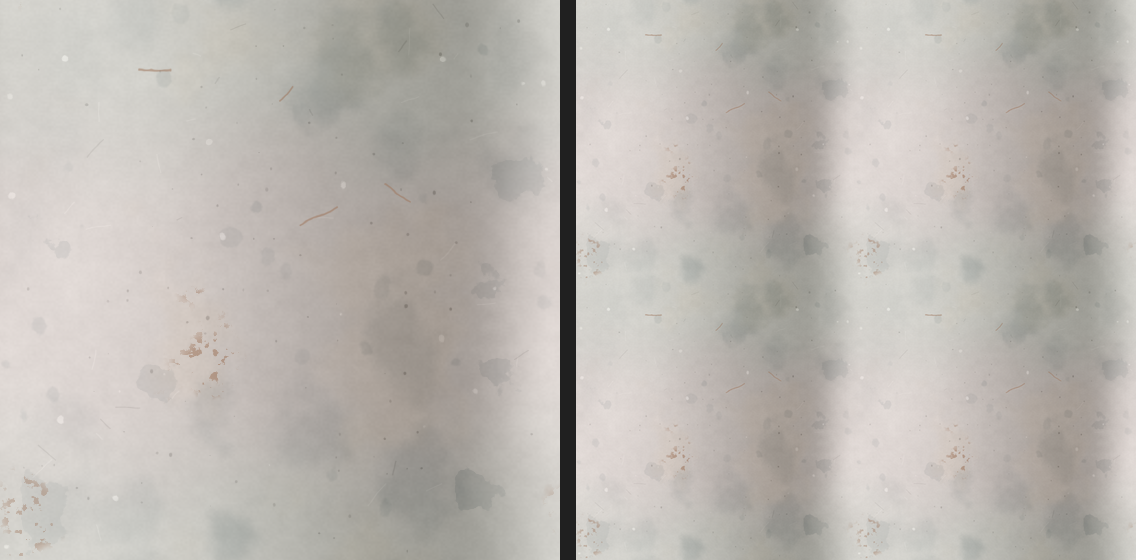
Left, the tile; right, the same tile 2 across and 2 down.
This texture is drawn by a WebGL 2 fragment shader. Its source:

```glsl
#version 300 es
precision highp float;

uniform vec2 u_resolution;
out vec4 fragColor;

#define LIGHT_PLASTER vec3(0.862, 0.832, 0.818)
#define DARK_PLASTER vec3(0.650, 0.622, 0.602)
#define COOL_TINT vec3(-0.022, 0.004, -0.004)
#define STAIN_SHADE vec3(0.100, 0.083, 0.076)
#define RUST vec3(0.62, 0.46, 0.36)
#define SHADOW_X 0.81
#define CLOUDING 0.055
#define GRAIN 0.030
#define SOFT_STAINS 0.80
#define CRISP_STAINS 0.65

const float TAU = 6.2831853;

float hash(vec2 p) {
    return fract(sin(dot(p, vec2(127.1, 311.7))) * 43758.5453);
}

// Value noise that wraps after a whole number of cells on each axis
float noise(vec2 uv, vec2 period) {
    vec2 p = uv * period;
    vec2 i = floor(p), f = fract(p);
    f = f * f * (3.0 - 2.0 * f);
    vec2 a = mod(i, period), b = mod(i + 1.0, period);
    vec2 salt = period * 0.37;
    return mix(mix(hash(a + salt), hash(vec2(b.x, a.y) + salt), f.x),
               mix(hash(vec2(a.x, b.y) + salt), hash(b + salt), f.x), f.y);
}

float fbm(vec2 uv, vec2 period) {
    float sum = 0.0, amplitude = 0.5;
    for (int octave = 0; octave < 5; octave++) {
        sum += amplitude * noise(uv, period);
        period *= 2.0;
        amplitude *= 0.5;
    }
    return sum / 0.96875;
}

// Scattered round spots; radius, blur and warp are in cell units
float spots(vec2 uv, float count, float density, float radius, float blur, float warp, float seed) {
    vec2 p = uv * count, cell = floor(p);
    float cover = 0.0;
    for (int y = -1; y <= 1; y++)
    for (int x = -1; x <= 1; x++) {
        vec2 c = cell + vec2(x, y);
        vec2 id = mod(c, count) + seed;
        vec2 center = c + 0.2 + 0.6 * vec2(hash(id + 3.1), hash(id + 7.7));
        float size = radius * mix(0.45, 1.0, hash(id + 11.3));
        vec2 offset = (p - center) * vec2(1.0, mix(0.7, 1.2, hash(id + 17.9)));
        float d = length(offset) + warp;
        float present = step(hash(id), density) * mix(0.5, 1.0, hash(id + 23.3));
        cover = max(cover, present * (1.0 - smoothstep(size - blur, size + blur, d)));
    }
    return cover;
}

// Short fine scratches; width is a fraction of the canvas
float scratches(vec2 uv, float count, float density, float width, float bend, float seed) {
    vec2 p = uv * count, cell = floor(p);
    float edge = count / min(u_resolution.x, u_resolution.y);
    float cover = 0.0;
    for (int y = -1; y <= 1; y++)
    for (int x = -1; x <= 1; x++) {
        vec2 c = cell + vec2(x, y);
        vec2 id = mod(c, count) + seed;
        vec2 offset = p - c - vec2(hash(id + 2.3), hash(id + 5.9));
        float angle = TAU * hash(id + 9.1);
        vec2 along = vec2(cos(angle), sin(angle));
        float reach = mix(0.04, 0.20, hash(id + 13.7));
        float t = clamp(dot(offset, along), -reach, reach);
        float d = length(offset - along * t + bend * vec2(-along.y, along.x));
        float line = 1.0 - smoothstep(0.0, width * count + edge, d);
        cover = max(cover, line * step(hash(id), density));
    }
    return cover;
}

void main() {
    vec2 uv = gl_FragCoord.xy / u_resolution;
    float cloud = fbm(uv, vec2(4.0)) - 0.5;
    float ragged = fbm(uv + 0.31, vec2(14.0)) - 0.5;
    float fine = fbm(uv, vec2(48.0)) - 0.5;

    // Broad shading: gentle fall on one side of the shadow, steep on the other
    float u = fract(uv.x - SHADOW_X + 0.05 * cloud);
    float light = smoothstep(0.0, 0.21, u) * (1.0 - smoothstep(0.32, 1.0, u));
    vec3 color = mix(DARK_PLASTER, LIGHT_PLASTER, light);
    float cool = smoothstep(0.1, 1.0, 0.5 + 0.5 * cos(TAU * (uv.y - 0.95)) + 0.5 * cloud);
    color += COOL_TINT * cool;

    // Clouding, faint trowel drag and grain
    color += CLOUDING * cloud;
    color += 0.016 * (fbm(uv, vec2(6.0, 40.0)) - 0.5);
    color += GRAIN * fine + 0.5 * GRAIN * (noise(uv, vec2(256.0)) - 0.5);
    float warmth = smoothstep(0.52, 0.75, fbm(uv + 0.67, vec2(5.0)));
    color += warmth * vec3(0.008, 0.0, -0.012);

    // Damp stains: wide halos, ragged patches with a rim, small drops
    float middle = smoothstep(0.05, 0.35, uv.x) * (1.0 - smoothstep(0.80, 0.98, uv.x));
    float halo = spots(uv, 6.0, 0.48, 0.42, 0.20, 0.7 * ragged + 0.3 * cloud, 4.0);
    float patches = spots(uv, 5.0, 0.26, 0.22, 0.018, 0.75 * ragged + 0.2 * fine, 31.0);
    float drops = spots(uv, 18.0, 0.07, 0.25, 0.06, 0.5 * ragged + 0.2 * fine, 57.0);
    float rim = patches * (1.0 - patches);
    color -= STAIN_SHADE * SOFT_STAINS * halo * mix(0.25, 1.0, middle);
    color -= STAIN_SHADE * CRISP_STAINS * (patches * (0.8 + 0.8 * fine) + 0.4 * rim);
    color -= STAIN_SHADE * 0.5 * drops;

    // Pits, pale chips, scratches and rust flecks
    float bend = 0.10 * ragged;
    color -= 0.12 * spots(uv, 34.0, 0.07, 0.08, 0.05, 0.15 * fine, 73.0);
    color += 0.10 * spots(uv, 22.0, 0.025, 0.10, 0.04, 0.3 * fine, 91.0);
    color -= 0.05 * scratches(uv, 9.0, 0.20, 0.0006, bend, 12.0);
    color += 0.025 * scratches(uv, 8.0, 0.30, 0.0006, bend, 44.0);
    float flecks = smoothstep(0.60, 0.68, fbm(uv + 0.13, vec2(72.0)));
    float rust = 0.7 * flecks * spots(uv, 4.0, 0.10, 0.22, 0.10, 0.5 * ragged, 66.0);
    rust = max(rust, 0.55 * scratches(uv, 5.0, 0.10, 0.0012, bend, 83.0));
    color = mix(color, RUST, rust);

    fragColor = vec4(clamp(color, 0.0, 1.0), 1.0);
}
```
